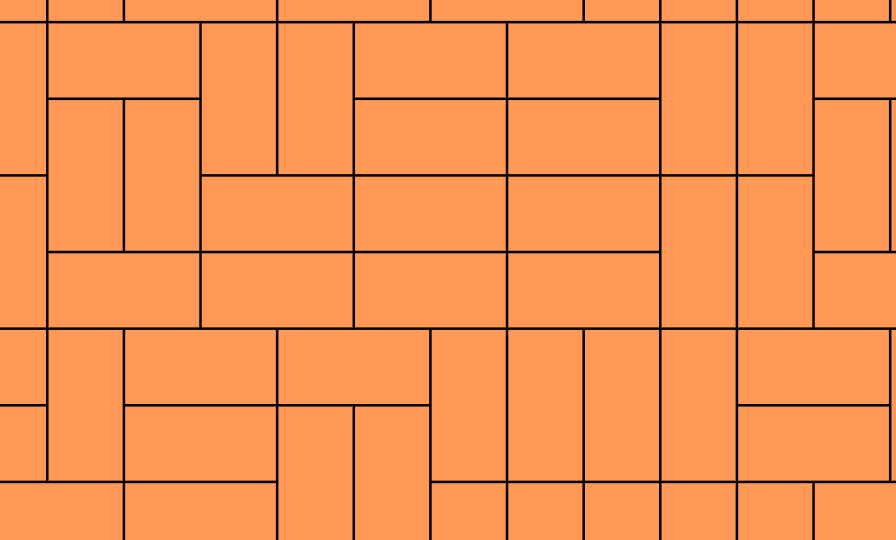
This pattern is drawn by a Shadertoy shader. Its source:

```glsl
// Random paving of 2:1 planks, orange with thin black seams.
// Rows are filled from the top: each free cell starts either a lying plank
// or a standing one that hangs into the next row, so no gaps can remain.

float hash(vec2 cell) {
    return fract(sin(dot(cell, vec2(127.1, 311.7))) * 43758.5);
}

// Distance from p to the nearest edge of the plank that contains it
float seamDistance(vec2 p) {
    uint hanging = 0u;                       // cells taken by planks from the row above
    for (int row = -3; row < 8; row++) {     // starts off canvas so the top edge is mixed
        uint covered = hanging;
        hanging = 0u;
        for (int col = 0; col < 16; col++) {
            uint cellBit = 1u << uint(col);
            uint rightBit = cellBit << 1u;
            if ((covered & cellBit) != 0u) continue;

            bool lying = (covered & rightBit) == 0u && hash(vec2(col, row)) < 0.55;
            if (lying) covered |= rightBit;
            else hanging |= cellBit;

            vec2 size = lying ? vec2(2.0, 1.0) : vec2(1.0, 2.0);
            vec2 local = p - vec2(col - 2, row);
            vec2 edge = min(local, size - local);
            float d = min(edge.x, edge.y);
            if (d >= 0.0) return d;
        }
    }
    return 0.0;
}

void mainImage(out vec4 fragColor, in vec2 fragCoord) {
    // Cell units, counted rightward and downward from the top left
    float pixel = 11.693 / iResolution.x;
    vec2 fromTopLeft = vec2(fragCoord.x, iResolution.y - fragCoord.y);
    vec2 p = fromTopLeft * pixel + vec2(0.383, 0.711);

    // Seam with box-filtered edges
    float fill = clamp((seamDistance(p) - 0.0165) / pixel + 0.5, 0.0, 1.0);
    vec3 plankColor = vec3(1.0, 0.6, 0.333);
    fragColor = vec4(plankColor * fill, 1.0);
}
```
